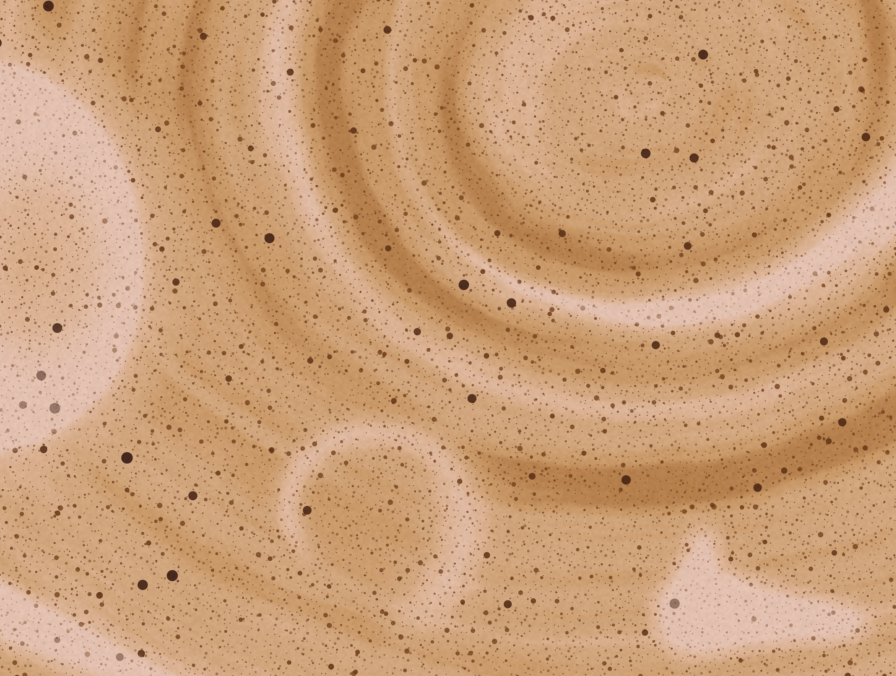
Give the GLSL for this texture, as a WebGL 1 fragment shader.

```glsl
precision highp float;
// Coffee foam: tan crema with cream swirls, a pale disk and scattered bubbles.
// A scalar tone is built from elliptic bands, a spiral and tapered strokes,
// coloured by a ramp, then dotted with jittered cells at several scales.
uniform vec2 u_resolution;

const vec3 CARAMEL = vec3(0.71, 0.50, 0.30);
const vec3 TAN = vec3(0.79, 0.60, 0.41);
const vec3 BEIGE = vec3(0.82, 0.65, 0.49);
const vec3 BLUSH = vec3(0.86, 0.70, 0.58);
const vec3 CREAM = vec3(0.89, 0.755, 0.69);
const vec3 BROWN = vec3(0.43, 0.23, 0.09);
const vec3 ESPRESSO = vec3(0.17, 0.07, 0.05);

float hash(vec2 p) {
  vec3 q = fract(vec3(p.xyx) * 0.1031);
  q += dot(q, q.yzx + 33.33);
  return fract((q.x + q.y) * q.z);
}

float noise(vec2 p) {
  vec2 i = floor(p), f = fract(p);
  f = f * f * (3.0 - 2.0 * f);
  return mix(mix(hash(i), hash(i + vec2(1.0, 0.0)), f.x),
             mix(hash(i + vec2(0.0, 1.0)), hash(i + 1.0), f.x), f.y);
}

float fbm(vec2 p) {
  float sum = 0.0, gain = 0.5;
  for (int i = 0; i < 4; i++) {
    sum += gain * noise(p);
    p = mat2(1.6, 1.2, -1.2, 1.6) * p + 7.3;
    gain *= 0.5;
  }
  return sum / 0.9375;
}

float band(float x, float center, float width) {
  float k = (x - center) / width;
  return exp(-k * k);
}

// Signed distance to a stroke whose radius changes from ra to rb
float stroke(vec2 p, vec2 a, vec2 b, float ra, float rb) {
  vec2 ab = b - a;
  float h = clamp(dot(p - a, ab) / dot(ab, ab), 0.0, 1.0);
  return length(p - a - ab * h) - mix(ra, rb, h);
}

// Concentric bands and fine streaks around the large swirl
float largeSwirl(vec2 p, float warp) {
  vec2 q = (p - vec2(0.985, 0.88)) / vec2(0.415, 0.345);
  float d = length(q) + 0.12 * warp;
  vec2 dir = q / max(length(q), 0.001);
  float right = smoothstep(-0.8, 0.7, dir.x);
  float streak = fbm(vec2(d * 9.0, d * 3.0) + dir * 1.1 + 20.0) - 0.5;
  float tone = 0.43 + 0.75 * streak;
  tone += mix(0.42, 0.55, right) * band(d, 1.0, mix(0.035, 0.12, right));
  tone -= 0.22 * band(d, 0.79, 0.10);
  tone += 0.16 * band(d, 0.53, 0.15);
  tone -= 0.30 * band(d, 1.23, 0.09);
  tone += mix(0.36, 0.14, right) * band(d, 1.41, 0.07);
  tone -= 0.20 * band(d, 1.72, 0.20);
  return tone + 0.12 * right * smoothstep(1.6, 1.9, d);
}

// Cream arm curling over a darker core; x = arm, y = core
vec2 smallSpiral(vec2 p, float warp) {
  vec2 q = p - vec2(0.53, 0.235);
  float a = atan(q.x, q.y);
  float r = length(q) + 0.025 * warp;
  float ends = smoothstep(-2.7, -1.6, a) * (1.0 - smoothstep(2.3, 3.1, a));
  float arm = band(r, 0.13 + 0.014 * a, 0.027 + 0.005 * a) * ends;
  return vec2(arm, band(r, 0.0, 0.08));
}

// One bubble per rotated cell; x = coverage, y = radius share
vec2 bubbles(vec2 p, float cells, float turn, float density, float rMin, float rMax) {
  float c = cos(turn), s = sin(turn);
  vec2 g = mat2(c, s, -s, c) * p * cells + 40.0;
  vec2 id = floor(g);
  float size = pow(hash(id + 5.7), 3.0);
  float radius = mix(rMin, rMax, size) * cells;
  vec2 jitter = vec2(hash(id + 11.3), hash(id + 27.9)) - 0.5;
  vec2 center = 0.5 + jitter * max(0.95 - 2.0 * radius, 0.0);
  float soft = cells * (0.0004 + 0.6 / u_resolution.y);
  float dist = length(fract(g) - center) - radius;
  float dot1 = 1.0 - smoothstep(-soft, soft, dist);
  return vec2(dot1 * step(hash(id + 43.1), density), size);
}

vec3 foamColor(float t) {
  vec3 c = mix(CARAMEL, TAN, smoothstep(0.02, 0.27, t));
  c = mix(c, BEIGE, smoothstep(0.27, 0.50, t));
  c = mix(c, BLUSH, smoothstep(0.50, 0.74, t));
  return mix(c, CREAM, smoothstep(0.74, 0.96, t));
}

void main() {
  vec2 p = gl_FragCoord.xy / u_resolution.y;
  float warp = fbm(p * 4.0 + 3.0) - 0.5;
  float tone = largeSwirl(p, warp) + 0.25 * (fbm(p * 7.0 + 50.0) - 0.5);

  // Spiral and cream shapes
  vec2 spiral = smallSpiral(p, warp);
  tone = mix(tone, 0.28, 0.75 * spiral.y);
  tone = mix(tone, 0.92, 0.85 * spiral.x);
  float disk = length((p - vec2(-0.03, 0.62)) / vec2(0.255, 0.31)) + 0.1 * warp;
  tone = mix(tone, 0.68, 0.8 * (1.0 - smoothstep(1.0, 1.28, disk)));
  tone = mix(tone, 1.0, 1.0 - smoothstep(0.90, 1.03, disk));
  tone -= 0.38 * band(length((p - vec2(0.05, 0.61)) / vec2(1.0, 1.3)), 0.0, 0.10);
  float blob = min(stroke(p, vec2(1.04, 0.10), vec2(1.25, 0.08), 0.07, 0.02),
                   stroke(p, vec2(1.03, 0.10), vec2(1.04, 0.19), 0.07, 0.02));
  float ribbon = stroke(p, vec2(-0.05, 0.13), vec2(0.28, -0.03), 0.04, 0.025);
  float cream = min(blob, ribbon) + 0.05 * warp;
  tone = mix(tone, 0.96, 1.0 - smoothstep(-0.015, 0.035, cream));
  vec3 color = foamColor(tone) + 0.035 * (noise(p * 260.0) - 0.5);

  // Bubbles, fainter where the foam is pale
  float fade = mix(1.0, 0.5, smoothstep(0.75, 1.0, tone));
  vec2 fine = bubbles(p, 105.0, 0.5, 0.75, 0.0008, 0.0021);
  vec2 mid = bubbles(p, 48.0, 1.1, 0.6, 0.0014, 0.0040);
  vec2 big = bubbles(p, 17.0, 0.3, 0.4, 0.0032, 0.0085);
  color = mix(color, BROWN, 0.5 * fade * fine.x);
  color = mix(color, BROWN, 0.75 * fade * mid.x);
  color = mix(color, mix(BROWN, ESPRESSO, big.y), 0.85 * fade * big.x);
  gl_FragColor = vec4(color, 1.0);
}
```
